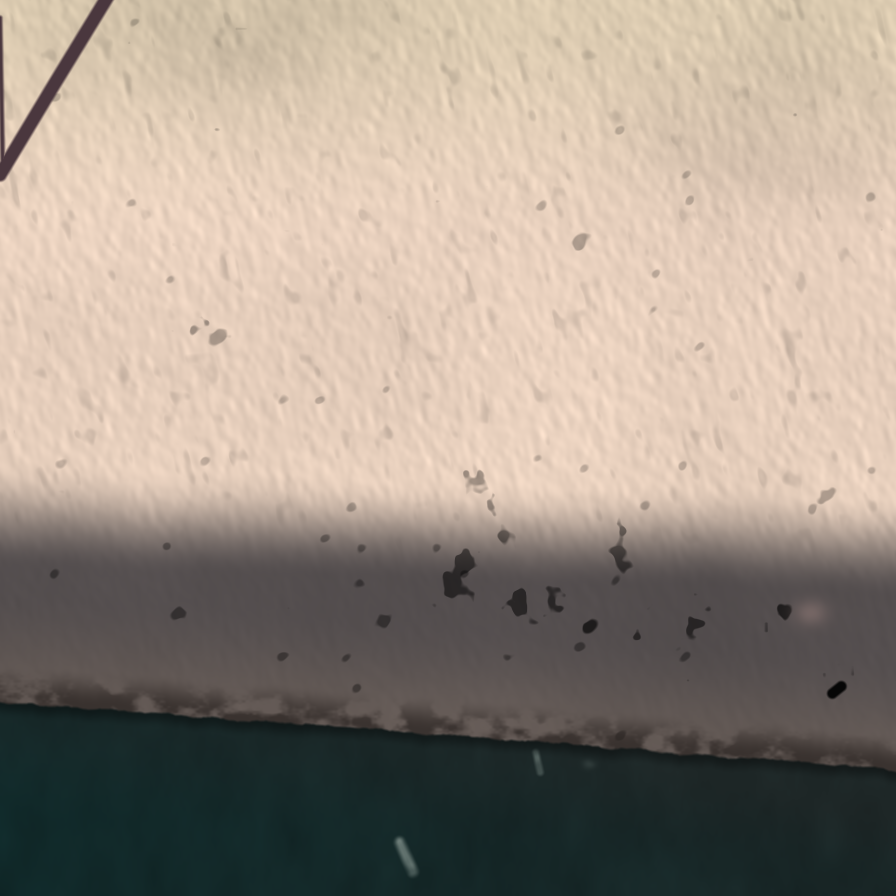
Reproduce this texture procedurally as a WebGL 1 fragment shader.

```glsl
precision highp float;
// Sunlit stucco wall with a soft shadow band above a dark green base.
// Layered value noise makes the plaster grain, chipped flakes and grime;
// distance functions place the twig, the separate chips and the pale marks.

uniform vec2 u_resolution;

const vec3 SUNLIT = vec3(0.908, 0.815, 0.742);
const vec3 SUNLIT_TOP = vec3(0.865, 0.800, 0.695);
const vec3 SHADE = vec3(0.325, 0.302, 0.304);
const vec3 SHADE_LOW = vec3(0.390, 0.352, 0.335);
const vec3 GRIME = vec3(0.170, 0.145, 0.135);
const vec3 BASE_TEAL = vec3(0.045, 0.160, 0.162);
const vec3 BASE_GREY = vec3(0.115, 0.150, 0.150);
const vec3 TWIG = vec3(0.290, 0.215, 0.245);
const vec3 PALE = vec3(0.480, 0.540, 0.520);
const float EDGE_LEFT = 0.218;
const float EDGE_SLOPE = -0.077;
const float SHADOW_MID = 0.427;
const float SHADOW_SLOPE = -0.034;
const float SHADOW_SOFT = 0.058;
const float GRAIN = 0.115;

float hash(vec2 p) {
  vec3 q = fract(vec3(p.xyx) * 0.1031);
  q += dot(q, q.yzx + 33.33);
  return fract((q.x + q.y) * q.z);
}

float noise(vec2 p) {
  vec2 i = floor(p), f = fract(p);
  f = f * f * (3.0 - 2.0 * f);
  return mix(mix(hash(i), hash(i + vec2(1.0, 0.0)), f.x),
             mix(hash(i + vec2(0.0, 1.0)), hash(i + 1.0), f.x), f.y);
}

float fbm(vec2 p) {
  float sum = 0.0, amp = 0.5;
  for (int i = 0; i < 4; i++) {
    sum += amp * noise(p);
    p = p * 2.03 + 17.3;
    amp *= 0.5;
  }
  return sum / 0.9375;
}

float segment(vec2 p, vec2 a, vec2 b) {
  vec2 d = b - a;
  return length(p - a - d * clamp(dot(p - a, d) / dot(d, d), 0.0, 1.0));
}

// Soft elliptical region, 1 at its centre
float blob(vec2 p, vec2 c, vec2 r) {
  vec2 d = (p - c) / r;
  return exp(-dot(d, d));
}

// Ragged chip with a smoothed outline
float chip(vec2 p, vec2 c, float r, float soft) {
  vec2 d = p - c;
  d = vec2(d.x - 0.35 * d.y, d.y);
  float ragged = (noise(p * 130.0) - 0.5) * r * 0.9;
  return 1.0 - smoothstep(-soft, soft, length(d) - r + ragged);
}

float plaster(vec2 p) {
  p.x += 0.22 * p.y;
  return noise(p * vec2(112.0, 64.0)) * 0.65 + noise(p * vec2(180.0, 105.0) + 9.0) * 0.35;
}

// Flakes gathered around a few damaged areas
float flakes(vec2 p) {
  float area = blob(p, vec2(0.535, 0.468), vec2(0.019, 0.017));
  area = max(area, blob(p, vec2(0.562, 0.418), vec2(0.030, 0.024)));
  area = max(area, 1.15 * blob(p, vec2(0.515, 0.355), vec2(0.031, 0.040)));
  area = max(area, 0.85 * blob(p, vec2(0.590, 0.325), vec2(0.042, 0.030)));
  area = max(area, 0.95 * blob(p, vec2(0.760, 0.290), vec2(0.050, 0.026)));
  area = max(area, 0.70 * blob(p, vec2(0.690, 0.375), vec2(0.022, 0.040)));
  area = max(area, 0.72 * blob(p, vec2(0.225, 0.635), vec2(0.035, 0.020)));
  float n = noise(p * 62.0 + 4.0) * 0.7 + noise(p * 125.0) * 0.3;
  return smoothstep(0.92, 1.02, n + 0.52 * area);
}

// Small pits scattered one per cell, denser near the shadow
float pits(vec2 p, float soft) {
  vec2 g = p * 24.0, cell = floor(g);
  vec2 c = (cell + 0.25 + 0.5 * vec2(hash(cell + 3.0), hash(cell + 71.0))) / 24.0;
  float density = 0.05 + 0.24 * blob(p, vec2(0.68, 0.43), vec2(0.30, 0.12));
  return step(hash(cell + 29.0), density) * chip(p, c, 0.0045, soft);
}

vec3 wall(vec2 p, float above, float px) {
  float cloud = fbm(p * 5.0 + 2.0);
  float lit = smoothstep(-SHADOW_SOFT, SHADOW_SOFT,
    p.y - SHADOW_MID - SHADOW_SLOPE * p.x + (cloud - 0.5) * 0.018);
  vec3 sun = mix(SUNLIT, SUNLIT_TOP, smoothstep(0.72, 1.02, p.y));
  float stain = blob(p, vec2(0.28, 0.96), vec2(0.20, 0.09)) + blob(p, vec2(0.87, 0.88), vec2(0.14, 0.10));
  sun *= 1.0 + 0.07 * (cloud - 0.5) - 0.13 * stain * fbm(p * 15.0);
  vec3 shade = mix(SHADE_LOW, SHADE, smoothstep(0.01, 0.13, above));
  shade *= 1.0 + 0.12 * (cloud - 0.5);
  vec3 col = mix(shade, sun, lit);
  float relief = plaster(p + vec2(0.0025, 0.0015)) - plaster(p - vec2(0.0025, 0.0015));
  col *= 1.0 + relief * GRAIN * mix(0.35, 1.0, lit);
  col *= 1.0 - 0.10 * lit * smoothstep(0.70, 0.90, plaster(p * 0.7 + 5.0));
  float soft = max(px, 0.0018);
  col *= 1.0 - flakes(p) * mix(0.52, 0.32, lit);
  col *= 1.0 - pits(p, soft) * mix(0.35, 0.20, lit);
  float dark = chip(p, vec2(0.658, 0.301), 0.0075, soft);
  dark = max(dark, chip(p, vec2(0.876, 0.319), 0.0085, soft));
  dark = max(dark, 0.6 * chip(p, vec2(0.428, 0.307), 0.0080, soft));
  dark = max(dark, 0.6 * chip(p, vec2(0.198, 0.314), 0.0070, soft));
  dark = max(dark, 0.4 * chip(p, vec2(0.647, 0.730), 0.0090, soft));
  dark = max(dark, 0.4 * chip(p, vec2(0.243, 0.626), 0.0095, soft));
  dark = max(dark, 0.4 * chip(p, vec2(0.922, 0.447), 0.0075, soft));
  col *= 1.0 - 0.65 * dark;
  float hole = segment(p, vec2(0.929, 0.226), vec2(0.939, 0.234)) - 0.0058;
  col = mix(col, vec3(0.025), 1.0 - smoothstep(-soft, soft, hole));
  col = mix(col, vec3(0.50, 0.43, 0.42), 0.75 * blob(p, vec2(0.905, 0.316), vec2(0.018, 0.014)));
  float grime = smoothstep(0.42, 0.68, fbm(p * vec2(30.0, 42.0)) + 0.12) * (1.0 - smoothstep(0.004, 0.044, above));
  return mix(col, GRIME, 0.75 * grime);
}

vec3 base(vec2 p, float above) {
  float grey = clamp(0.25 + 0.55 * p.x + 0.35 * smoothstep(-0.13, 0.0, above), 0.0, 1.0);
  vec3 col = mix(BASE_TEAL, BASE_GREY, grey) * (0.86 + 0.28 * fbm(p * vec2(28.0, 14.0)));
  col *= 1.0 - 0.35 * smoothstep(-0.018, 0.0, above);
  float mark = 1.0 - smoothstep(0.001, 0.009, segment(p, vec2(0.446, 0.060), vec2(0.461, 0.027)));
  mark += 0.6 * (1.0 - smoothstep(0.001, 0.006, segment(p, vec2(0.598, 0.160), vec2(0.603, 0.138))));
  mark += 0.3 * blob(p, vec2(0.657, 0.147), vec2(0.007, 0.005));
  return mix(col, PALE, clamp(mark, 0.0, 1.0) * (0.35 + 0.65 * noise(p * 110.0)));
}

void main() {
  vec2 p = gl_FragCoord.xy / u_resolution;
  float px = 1.0 / u_resolution.y;
  float above = p.y - EDGE_LEFT - EDGE_SLOPE * p.x + (fbm(p * vec2(38.0, 8.0)) - 0.5) * 0.010;
  float soft = max(px, 0.002);
  vec3 col = mix(base(p, above), wall(p, above, px), smoothstep(-soft, soft, above));
  // Twig crossing the upper left corner, with a thin stem at the border
  float twig = min(segment(p, vec2(0.124, 1.01), vec2(0.060, 0.905)),
                   segment(p, vec2(0.060, 0.905), vec2(0.000, 0.805))) - 0.0075;
  twig = min(twig, segment(p, vec2(0.000, 0.98), vec2(0.003, 0.82)) - 0.0025);
  col = mix(col, TWIG, 1.0 - smoothstep(-soft, soft, twig));
  gl_FragColor = vec4(col, 1.0);
}
```
